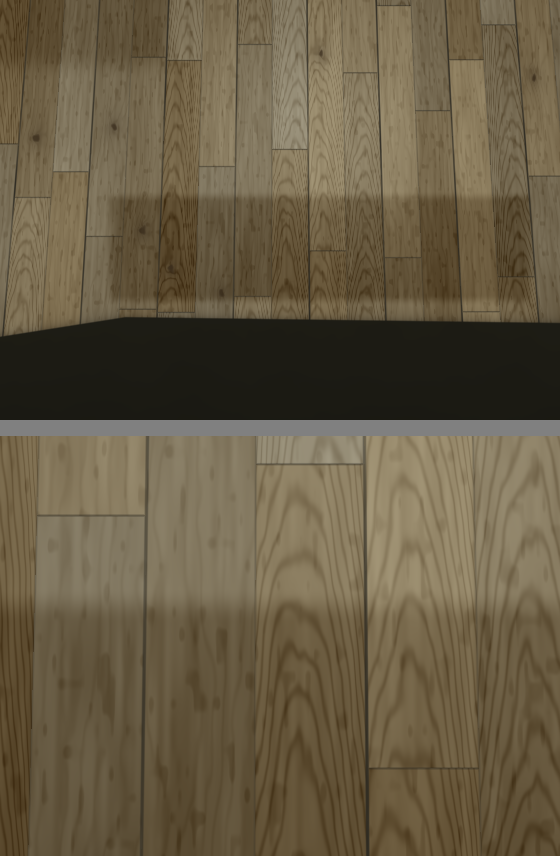
Top: the whole. Bottom: its middle third, enlarged.
Write a WebGL 1 fragment shader that draws this texture.

```glsl
precision highp float;

uniform vec2 u_resolution;

#define STRIP_WIDTH 0.0823
#define STRIP_SPREAD 0.0113
#define PLANK_LENGTH 0.60
#define SEAM_HALF_WIDTH 0.0013
#define JOINT_HALF_WIDTH 0.0008
#define KNOT_CHANCE 0.24
#define ARCH_CHANCE 0.34
#define WOOD_DARK vec3(0.34, 0.28, 0.18)
#define WOOD_LIGHT vec3(0.61, 0.57, 0.47)
#define SEAM_COLOR vec3(0.17, 0.16, 0.13)
#define KNOT_COLOR vec3(0.20, 0.15, 0.09)
#define TABLE_COLOR vec3(0.112, 0.108, 0.080)

float hash(vec2 p) {
  vec3 q = fract(p.xyx * vec3(0.1031, 0.1030, 0.0973));
  q += dot(q, q.yzx + 33.33);
  return fract((q.x + q.y) * q.z);
}

float noise(vec2 p) {
  vec2 i = floor(p), f = fract(p);
  f = f * f * (3.0 - 2.0 * f);
  return mix(mix(hash(i), hash(i + vec2(1.0, 0.0)), f.x),
             mix(hash(i + vec2(0.0, 1.0)), hash(i + 1.0), f.x), f.y);
}

float fbm(vec2 p) {
  float sum = 0.0, weight = 0.5;
  for (int i = 0; i < 4; i++) {
    sum += weight * noise(p);
    p = p * 2.03 + 17.1;
    weight *= 0.5;
  }
  return sum;
}

float lineMask(float d, float halfWidth, float px) {
  return 1.0 - smoothstep(max(halfWidth - px, 0.0), halfWidth + px, d);
}

// Soft rectangle: 1 inside, 0 outside
float softBox(vec2 p, vec2 low, vec2 high, float blur) {
  vec2 inside = smoothstep(low - blur, low + blur, p)
              * (1.0 - smoothstep(high - blur, high + blur, p));
  return inside.x * inside.y;
}

float glow(vec2 p, vec2 center, vec2 radius) {
  vec2 q = (p - center) / radius;
  return exp(-dot(q, q));
}

// Room light and cast shadows, as a position on the wood colour ramp
float lightTone(vec2 p) {
  float tone = 0.43;
  tone += 0.40 * glow(p, vec2(0.74, 0.67), vec2(0.34, 0.30));
  tone += 0.24 * glow(p, vec2(0.08, 0.42), vec2(0.32, 0.28));
  tone += 0.14 * glow(p, vec2(1.25, 0.55), vec2(0.28, 0.35));
  tone -= 0.38 * softBox(p, vec2(0.262, 0.285), vec2(1.26, 0.532), 0.014);
  tone -= 0.26 * softBox(p, vec2(-0.2, 0.845), vec2(0.40, 1.2), 0.035);
  return tone;
}

vec3 floorColor(vec2 p, float px) {
  // Strips fan out slightly toward the viewer
  float depth = 1.0 - p.y;
  float width = STRIP_WIDTH + STRIP_SPREAD * depth;
  float s = (p.x - 0.731 - 0.008 * depth) / width;
  float strip = floor(s);
  float across = s - strip;
  float along = p.y / PLANK_LENGTH + hash(vec2(strip + 40.0, 7.0));
  vec2 plank = vec2(strip + 50.0, floor(along) + 11.0);
  float seed = hash(plank);
  float seed2 = hash(plank + 83.0);

  // Knots
  vec2 knotAt = vec2(0.3 + 0.4 * seed2, 0.15 + 0.7 * seed);
  vec2 k = (vec2(across, fract(along)) - knotAt) * vec2(width, PLANK_LENGTH);
  k += 0.010 * (vec2(noise(p * 75.0), noise(p * 75.0 + 31.0)) - 0.5);
  float knotDist = length(k * vec2(1.0, 0.75));
  float hasKnot = step(hash(plank + 29.0), KNOT_CHANCE);

  // Growth rings: straight bands or arched figure
  vec2 grainAt = vec2(s * 2.2, p.y * 6.0) + seed * 53.0;
  float warp = fbm(grainAt);
  float bow = across - 0.25 - 0.5 * seed2;
  float straight = across * 6.0 + warp * 4.0;
  float arch = p.y * 20.0 + bow * bow * 16.0 + warp * 3.0;
  float isArch = step(hash(plank + 61.0), ARCH_CHANCE);
  float phase = mix(straight, arch, isArch) + hasKnot * 2.0 * exp(-knotDist * 45.0);
  float ring = pow(0.5 + 0.5 * cos(6.2832 * phase), 4.0);

  // Fine fibres and short pores
  float fibre = noise(vec2(s * 17.0, p.y * 13.0) + seed * 91.0) - 0.5;
  float pore = smoothstep(0.68, 0.92, noise(vec2(s * 15.0, p.y * 55.0) + seed2 * 77.0));

  float tone = lightTone(p) + 0.30 * (seed - 0.5) + 0.20 * (warp - 0.47);
  tone += 0.19 * fibre - 0.17 * pore - ring * mix(0.09, 0.27, isArch);
  vec3 color = mix(WOOD_DARK, WOOD_LIGHT, clamp(tone, -0.35, 1.2));
  color *= mix(vec3(1.03, 1.0, 0.94), vec3(0.98, 1.0, 1.04), seed2);

  float halo = exp(-knotDist * 80.0) * 0.5;
  float core = 1.0 - smoothstep(0.003, 0.011, knotDist);
  color = mix(color, KNOT_COLOR, hasKnot * max(halo, 0.75 * core));

  // Board seams every second strip, faint strip joins and end joints
  float seamDist = abs(s * 0.5 - floor(s * 0.5 + 0.5)) * 2.0 * width;
  float joinDist = abs(s - floor(s + 0.5)) * width;
  float endDist = min(fract(along), 1.0 - fract(along)) * PLANK_LENGTH;
  float wear = 0.45 + 0.5 * noise(vec2(floor(s * 0.5 + 0.5) * 9.0 + 90.0, p.y * 9.0));
  float joints = max(lineMask(joinDist, JOINT_HALF_WIDTH, px) * 0.25,
                     lineMask(endDist, JOINT_HALF_WIDTH, px) * 0.45);
  joints = max(joints, lineMask(seamDist, SEAM_HALF_WIDTH, px) * wear);
  return mix(color, SEAM_COLOR, joints);
}

void main() {
  vec2 p = gl_FragCoord.xy / u_resolution.y;
  float px = 1.0 / u_resolution.y;

  // Dark table with a bent front edge
  float edge = min(0.198 + 0.157 * p.x, 0.249 - 0.0135 * p.x);
  float table = 1.0 - smoothstep(-px, px, p.y - edge);
  vec3 tableColor = TABLE_COLOR * (0.92 + 0.4 * p.y + 0.05 * (fbm(p * 9.0) - 0.5));

  vec3 color = floorColor(p, px);
  color *= 1.0 - 0.25 * exp(-max(p.y - edge, 0.0) * 90.0);
  gl_FragColor = vec4(mix(color, tableColor, table), 1.0);
}
```
